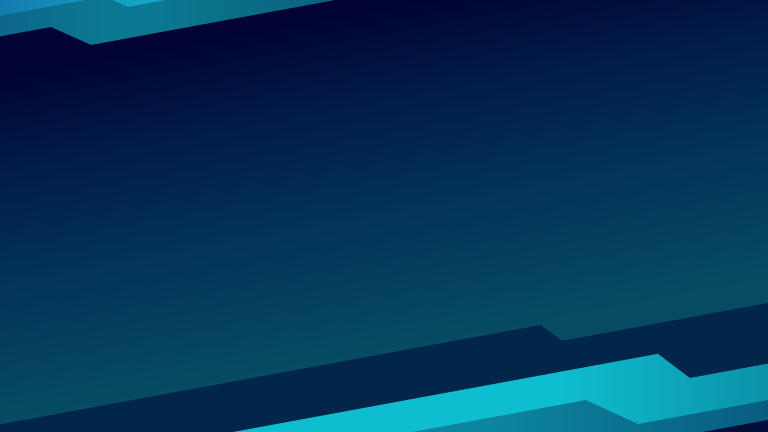
This background is drawn by a Shadertoy shader. Its source:

```glsl
// Slanted banner backdrop: a deep navy to teal gradient framed by notched stripes.
// Each stripe edge is a sloped line with one clamped step down; the stripes are
// layered with antialiased masks, and each is tinted by its own gradient.

const float SLOPE = 0.184;                 // common tilt of gradient and stripes
const vec2 CANVAS = vec2(16.0 / 9.0, 1.0); // layout size in canvas heights

// Signed height of p above a sloped edge that drops from 'crest' to 'foot'
float aboveEdge(vec2 p, vec2 crest, vec2 foot) {
    float run = foot.x - crest.x;
    float drop = crest.y - foot.y + SLOPE * run;
    float stepDown = drop * clamp((p.x - crest.x) / run, 0.0, 1.0);
    return p.y - (crest.y + SLOPE * (p.x - crest.x) - stepDown);
}

// Smooth coverage of the side where d is positive
float cover(float d, float pixel) {
    return smoothstep(-0.6 * pixel, 0.6 * pixel, d);
}

// Position of x between two ends, limited to 0..1
float ramp(float start, float end, float x) {
    return clamp((x - start) / (end - start), 0.0, 1.0);
}

// Backdrop colour along the axis across the stripes
vec3 backdrop(float t) {
    vec3 teal = vec3(0.025, 0.295, 0.385);
    vec3 ocean = vec3(0.010, 0.205, 0.350);
    vec3 blue = vec3(0.005, 0.110, 0.280);
    vec3 night = vec3(0.000, 0.012, 0.200);
    vec3 color = mix(teal, ocean, ramp(0.02, 0.33, t));
    color = mix(color, blue, ramp(0.33, 0.60, t));
    return mix(color, night, ramp(0.60, 0.83, t));
}

void mainImage(out vec4 fragColor, in vec2 fragCoord) {
    vec2 p = fragCoord / iResolution.xy * CANVAS;
    float pixel = 1.0 / iResolution.y;
    vec3 color = backdrop(p.y - SLOPE * p.x);

    // Lower stripes, back to front
    vec3 shade = vec3(0.008, 0.150, 0.290);
    float d = aboveEdge(p, vec2(1.252, 0.248), vec2(1.301, 0.211));
    color = mix(color, shade, cover(-d, pixel));

    vec3 cyan = mix(vec3(0.055, 0.740, 0.810), vec3(0.045, 0.570, 0.660),
                    ramp(1.30, 1.78, p.x));
    d = aboveEdge(p, vec2(1.523, 0.181), vec2(1.597, 0.125));
    color = mix(color, cyan, cover(-d, pixel));

    vec3 lagoon = mix(vec3(0.050, 0.520, 0.620), vec3(0.030, 0.360, 0.500),
                      ramp(1.15, 1.78, p.x));
    d = aboveEdge(p, vec2(1.356, 0.074), vec2(1.477, 0.0185));
    color = mix(color, lagoon, cover(-d, pixel));

    vec3 corner = vec3(0.005, 0.060, 0.230);
    d = p.y - 0.028 - SLOPE * (p.x - CANVAS.x);
    color = mix(color, corner, cover(-d, pixel));

    // Upper stripes, back to front
    vec3 upper = mix(vec3(0.050, 0.400, 0.550), vec3(0.045, 0.470, 0.570),
                     ramp(0.0, 0.25, p.x));
    upper = mix(upper, vec3(0.035, 0.380, 0.490), ramp(0.35, 0.80, p.x));
    d = aboveEdge(p, vec2(0.118, 0.9375), vec2(0.211, 0.896));
    color = mix(color, upper, cover(d, pixel));

    vec3 sky = mix(vec3(0.080, 0.480, 0.680), vec3(0.080, 0.650, 0.770),
                   ramp(0.0, 0.32, p.x));
    d = aboveEdge(p, vec2(0.241, 1.008), vec2(0.296, 0.984));
    color = mix(color, sky, cover(d, pixel));

    fragColor = vec4(color, 1.0);
}
```
